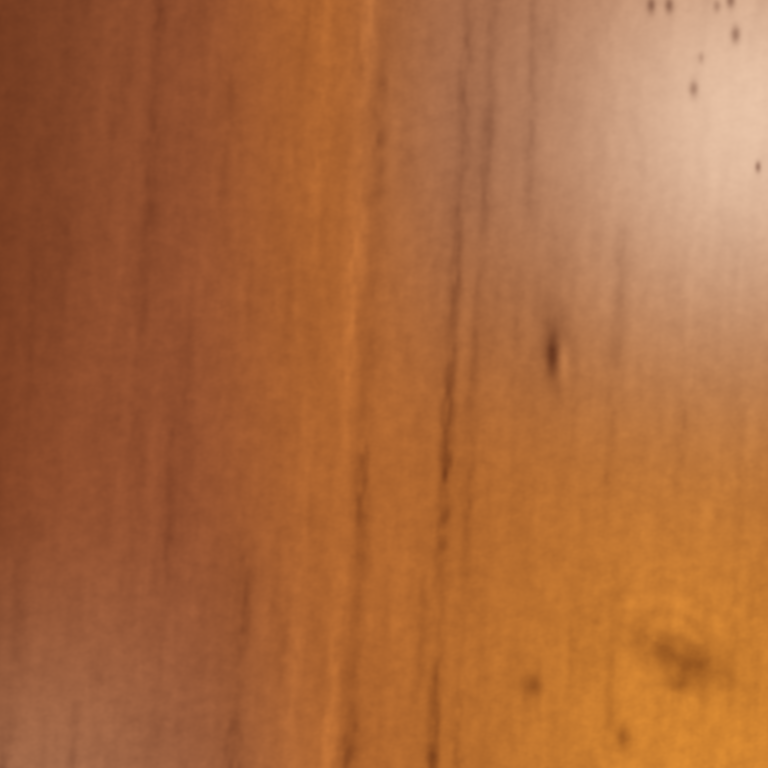
Write a Shadertoy shader that draws this texture.

```glsl
#define GRAIN_LEAN 0.047
#define GRAIN_DEPTH 0.14
#define MOTTLE_DEPTH 0.105
#define FIBRE_DEPTH 0.075
#define VEIN_DEPTH 0.20
#define STREAKS 26
#define PITS 8
#define KNOT_CENTRE vec2(0.885, 0.145)
#define DENT_CENTRE vec2(0.725, 0.538)
#define SHEEN_CENTRE vec2(0.99, 0.85)

float hash(vec2 p) {
    vec3 q = fract(vec3(p.xyx) * 0.1031);
    q += dot(q, q.yzx + 33.33);
    return fract((q.x + q.y) * q.z);
}

float noise(vec2 p) {
    vec2 cell = floor(p), f = fract(p);
    f = f * f * (3.0 - 2.0 * f);
    return mix(mix(hash(cell), hash(cell + vec2(1, 0)), f.x),
               mix(hash(cell + vec2(0, 1)), hash(cell + vec2(1, 1)), f.x), f.y);
}

// Octaves turned against each other to hide the lattice
float fbm(vec2 p) {
    float sum = 0.0, weight = 0.5;
    for (int i = 0; i < 3; i++) {
        sum += weight * noise(p);
        p = mat2(1.3, 1.1, -1.1, 1.3) * p + 17.0;
        weight *= 0.65;
    }
    return sum / 1.036;
}

float bell(float x, float width) {
    x /= width;
    return exp(-x * x);
}

float blob(vec2 p, vec2 size) {
    p /= size;
    return exp(-dot(p, p));
}

// Broad colour drift and the reflected light
vec3 woodTone(vec2 uv) {
    const vec3 umber = vec3(0.46, 0.23, 0.125);
    const vec3 russet = vec3(0.575, 0.315, 0.185);
    const vec3 chestnut = vec3(0.67, 0.385, 0.18);
    const vec3 amber = vec3(0.82, 0.515, 0.19);
    const vec3 dust = vec3(0.61, 0.385, 0.265);
    const vec3 haze = vec3(0.66, 0.46, 0.34);
    const vec3 sheen = vec3(0.92, 0.78, 0.67);
    float low = 1.0 - smoothstep(0.0, 0.72, uv.y);
    vec3 tone = mix(umber, russet, smoothstep(-0.10, 0.20, uv.x + 0.06 * low));
    tone = mix(tone, chestnut, smoothstep(0.22, 0.44, uv.x));
    tone = mix(tone, amber, smoothstep(0.35, 0.95, uv.x) * low);
    tone = mix(tone, dust, 0.85 * smoothstep(0.42, 0.60, uv.x) * smoothstep(0.35, 0.85, uv.y));
    float corner = (1.0 - smoothstep(-0.10, 0.40, uv.y)) * (1.0 - smoothstep(0.05, 0.50, uv.x));
    tone = mix(tone, haze, 0.7 * corner);
    tone = mix(tone, sheen, 0.95 * blob(uv - SHEEN_CENTRE, vec2(0.27, 0.31)));
    return tone * (1.0 - 0.08 * blob(uv - vec2(0.0, 1.0), vec2(0.25, 0.35)));
}

// One vein that frays and fades along its length
float vein(float g, float y, float x, float width) {
    g += 0.005 * (noise(vec2(x * 90.0, y * 18.0)) - 0.5);
    float fade = smoothstep(0.15, 0.8, noise(vec2(x * 70.0, y * 9.0)));
    float fray = 0.35 + 1.1 * noise(vec2(g * 130.0, y * 55.0));
    return bell(g - x, width) * fray * (0.3 + 0.7 * fade);
}

float veins(float g, float y) {
    float dark = 1.1 * vein(g, y, 0.563, 0.0085);
    dark += 0.75 * vein(g, y, 0.455, 0.010);
    dark += 0.50 * vein(g, y, 0.594, 0.008);
    dark += 0.65 * vein(g, y, 0.160, 0.011) * smoothstep(0.1, 0.6, y);
    dark += 0.65 * vein(g, y, 0.305, 0.011) * (1.0 - smoothstep(0.2, 0.5, y));
    dark += 0.55 * vein(g, y, 0.650, 0.008) * smoothstep(0.6, 0.8, y);
    float pale = vein(g, y, 0.430, 0.011) + 0.6 * vein(g, y, 0.378, 0.010);
    return 0.6 * pale - dark;
}

// Faint short streaks strewn over the board
float streaks(float g, float y) {
    float sum = 0.0;
    for (int i = 0; i < STREAKS; i++) {
        float id = float(i);
        vec2 centre = vec2(hash(vec2(id, 3.0)), hash(vec2(id, 8.0)));
        float size = mix(0.01, 0.10, hash(vec2(id, 15.0)));
        sum += blob(vec2(g, y) - centre, vec2(0.007, size));
    }
    return sum * (0.3 + 1.2 * noise(vec2(g * 110.0, y * 50.0)));
}

// Soft pits gathered in the bright corner
float pits(vec2 uv) {
    float sum = 0.0;
    for (int i = 0; i < PITS; i++) {
        float id = float(i);
        vec2 offset = vec2(hash(vec2(id, 21.0)), hash(vec2(id, 34.0)));
        vec2 centre = 1.0 - offset * offset * vec2(0.22, 0.22);
        float size = mix(0.004, 0.007, hash(vec2(id, 55.0)));
        sum += blob(uv - centre, size * vec2(0.9, 1.6)) * mix(0.2, 0.6, hash(vec2(id, 72.0)));
    }
    return sum;
}

void mainImage(out vec4 fragColor, in vec2 fragCoord) {
    vec2 uv = fragCoord / iResolution.xy;

    // Leaning grain with patchy, mottled fibres
    float g = uv.x - GRAIN_LEAN * uv.y + 0.006 * (noise(uv * vec2(3.0, 4.0)) - 0.5);
    float grain = 0.35 * noise(vec2(g * 24.0, uv.y * 1.5)) + 0.35 * noise(vec2(g * 55.0, uv.y * 5.0))
                + 0.30 * noise(vec2(g * 95.0, uv.y * 16.0)) - 0.5;
    float fibre = fbm(vec2(g * 75.0, uv.y * 24.0)) - 0.5;
    float mottle = fbm(vec2(uv.x + 0.4 * uv.y, uv.y - 0.3 * uv.x) * vec2(75.0, 95.0)) - 0.5;
    float calm = 1.0 - 0.65 * blob(uv - SHEEN_CENTRE, vec2(0.35));
    float shade = calm * (GRAIN_DEPTH * grain + VEIN_DEPTH * veins(g, uv.y) - 0.06 * streaks(g, uv.y)
                + FIBRE_DEPTH * fibre + MOTTLE_DEPTH * mottle);

    // Large knot with arched rings, and small knots
    vec2 k = uv - KNOT_CENTRE;
    k.y += 0.35 * k.x;
    float radius = length(k * vec2(0.75, 1.0)) + 0.018 * noise(uv * 24.0);
    float rings = sin(radius * 190.0) * bell(radius - 0.055, 0.045);
    shade += 0.035 * rings * smoothstep(-0.06, 0.05, k.y);
    float knots = 0.29 * blob(k, vec2(0.060, 0.026)) * (0.5 + 0.8 * fbm(uv * 45.0));
    knots += 0.18 * blob(uv - KNOT_CENTRE + vec2(0.0, 0.035), vec2(0.018, 0.012));
    knots += 0.22 * blob(uv - vec2(0.694, 0.108), vec2(0.013, 0.015));
    knots += 0.27 * blob(uv - vec2(0.811, 0.040), vec2(0.009, 0.017));

    // Dent: dark left lip, lit right lip
    vec2 d = uv - DENT_CENTRE;
    float dent = 0.32 * blob(d + vec2(0.006, 0.0), vec2(0.008, 0.027))
               + 0.13 * blob(d - vec2(0.0, 0.01), vec2(0.024, 0.055))
               - 0.20 * blob(d - vec2(0.009, -0.006), vec2(0.008, 0.025));

    shade -= knots + dent + 0.5 * pits(uv);
    vec3 colour = woodTone(uv) * (1.0 + shade * vec3(0.9, 1.1, 1.15));
    fragColor = vec4(clamp(colour, 0.0, 1.0), 1.0);
}
```
